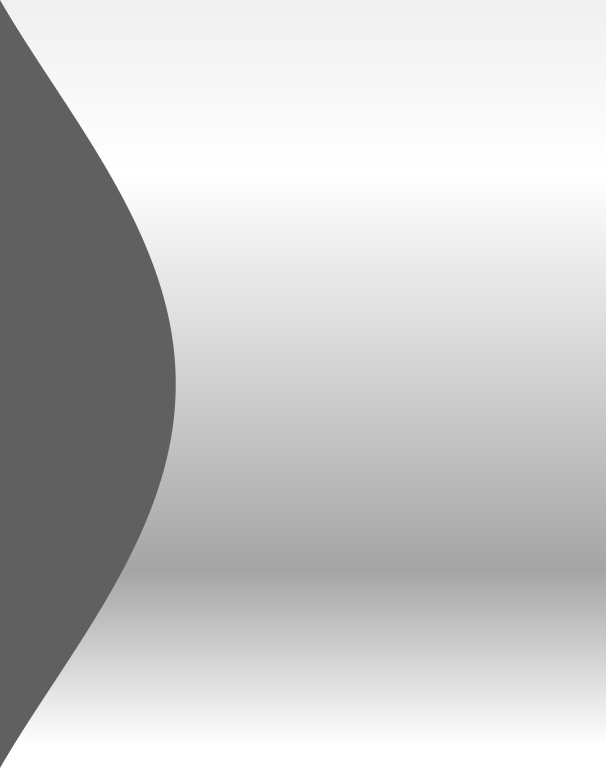
Give the GLSL for this background, as a Shadertoy shader.

```glsl
// A dark bulge swells from the left edge over a brushed-metal style backdrop.
// The backdrop is a vertical gradient of linear ramps between four stops;
// the bulge is an even quartic profile with an antialiased rim.

#define BULGE_WIDTH 0.290
#define BULGE_CENTER 0.5
#define BULGE_TAPER 0.37
#define BULGE_GRAY 0.376
#define TOP_GRAY 0.941
#define BAND_GRAY 0.647
#define HIGHLIGHT_Y 0.772
#define BAND_Y 0.258
#define FLOOR_Y 0.030

// Linear ramp from 0 at a to 1 at b
float ramp(float a, float b, float y) {
    return clamp((y - a) / (b - a), 0.0, 1.0);
}

// Brightness of the backdrop at height y
float backdrop(float y) {
    float gray = mix(1.0, BAND_GRAY, ramp(FLOOR_Y, BAND_Y, y));
    gray = mix(gray, 1.0, ramp(BAND_Y, HIGHLIGHT_Y, y));
    return mix(gray, TOP_GRAY, ramp(HIGHLIGHT_Y, 1.0, y));
}

// Horizontal reach of the bulge at height y
float bulgeEdge(float y) {
    float u = (y - BULGE_CENTER) / 0.5;
    float u2 = u * u;
    return BULGE_WIDTH * (1.0 - u2) * (1.0 - BULGE_TAPER * u2);
}

void mainImage(out vec4 fragColor, in vec2 fragCoord) {
    vec2 uv = fragCoord / iResolution.xy;

    // Signed offset from the rim, in pixels across the edge
    float offset = uv.x - bulgeEdge(uv.y);
    vec2 slope = vec2(dFdx(offset), dFdy(offset));
    float coverage = clamp(0.5 - offset / max(length(slope), 1e-6), 0.0, 1.0);

    float gray = mix(backdrop(uv.y), BULGE_GRAY, coverage);
    fragColor = vec4(vec3(gray), 1.0);
}
```
